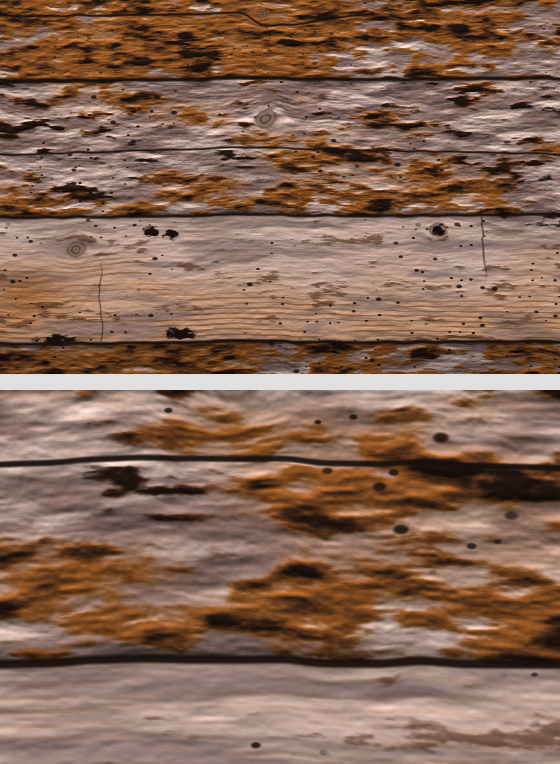
Top: the whole. Bottom: its middle third, enlarged.
A WebGL 1 fragment shader for this texture:

```glsl
precision highp float;
// Weathered timber wall: stacked horizontal boards with flaking grain, cracks, knots and wormholes.
uniform vec2 u_resolution;

#define PALE  vec3(0.73, 0.65, 0.63)
#define GREY  vec3(0.46, 0.38, 0.38)
#define TAN   vec3(0.67, 0.49, 0.36)
#define RUST  vec3(0.53, 0.31, 0.13)
#define BROWN vec3(0.31, 0.18, 0.10)
#define BLACK vec3(0.09, 0.06, 0.05)
#define GRAIN_LINES 72.0
#define RELIEF 3.2
#define HOLE_DENSITY 0.2
#define WOBBLE 0.009

float hash(vec2 p) {
  return fract(sin(dot(p, vec2(127.1, 311.7))) * 43758.5453);
}

float noise(vec2 p) {
  vec2 i = floor(p), f = fract(p);
  f = f * f * (3.0 - 2.0 * f);
  return mix(mix(hash(i), hash(i + vec2(1, 0)), f.x),
             mix(hash(i + vec2(0, 1)), hash(i + vec2(1, 1)), f.x), f.y);
}

float fbm(vec2 p) {
  float sum = 0.0, amp = 0.53;
  for (int i = 0; i < 4; i++) {
    sum += amp * noise(p);
    p = p * 2.03 + 17.3;
    amp *= 0.5;
  }
  return sum;
}

// Height of the flaking surface, stretched along the boards
float surface(vec2 p) {
  return 0.55 * fbm(p * vec2(8.0, 42.0)) + 0.45 * fbm(p * vec2(26.0, 68.0) + 40.0);
}

// Knot centre (xy) and radius (z)
vec3 knotAt(int i) {
  if (i == 0) return vec3(0.712, 0.318, 0.032);
  if (i == 1) return vec3(1.172, 0.617, 0.025);
  if (i == 2) return vec3(0.205, 0.667, 0.027);
  return vec3(0.700, 0.036, 0.015);
}

// Soft horizontal gap of half width w at signed distance d
float gap(float d, float w) {
  float aa = 0.7 / u_resolution.y;
  return 1.0 - smoothstep(w * 0.5 - aa, w + aa, abs(d));
}

// Ragged dark spot with centre c and radii r
float stain(vec2 p, vec2 c, vec2 r) {
  float d = length((p - c) / r) + 1.6 * (fbm(p * vec2(60.0, 90.0)) - 0.5);
  return 1.0 - smoothstep(0.6, 1.1, d);
}

// Scattered wormholes in two sizes
float wormholes(vec2 p) {
  float holes = 0.0;
  for (int i = 0; i < 2; i++) {
    float k = float(i);
    vec2 q = p / (vec2(0.032, 0.023) * (1.0 + 0.7 * k)) + 31.0 * k;
    vec2 id = floor(q);
    vec2 centre = 0.25 + 0.5 * vec2(hash(id + 3.1), hash(id + 7.7));
    float r = mix(0.06, 0.14, hash(id + 5.3));
    float d = length((fract(q) - centre) * vec2(0.9, 1.0));
    holes = max(holes, step(hash(id), HOLE_DENSITY) * (1.0 - smoothstep(r * 0.6, r + 0.05, d)));
  }
  return holes;
}

void main() {
  // Canvas heights, measured downwards from the top
  vec2 p = vec2(gl_FragCoord.x, u_resolution.y - gl_FragCoord.y) / u_resolution.y;
  float y = p.y + WOBBLE * (noise(vec2(p.x * 3.0, 2.0)) - 0.5)
          + 0.4 * WOBBLE * (noise(vec2(p.x * 24.0, 5.0)) - 0.5);

  // Board masks, top to bottom
  float second = smoothstep(0.211, 0.215, y);
  float third = smoothstep(0.576, 0.580, y);
  float last = smoothstep(0.914, 0.918, y);
  float smoothBoard = third * (1.0 - last);

  // Grain bends around the knots
  vec2 g = vec2(p.x, y + 0.02 * (fbm(p * vec2(2.5, 5.0)) - 0.5));
  for (int i = 0; i < 4; i++) {
    vec3 k = knotAt(i);
    vec2 d = p - k.xy;
    g.y -= 0.7 * d.y * exp(-dot(d, d) / (3.0 * k.z * k.z));
  }
  float h = surface(g);
  float slope = h - surface(g + vec2(0.0015, 0.004));
  float patches = fbm(p * vec2(4.0, 10.0) + 9.0) - 0.5;

  // Flaking boards: rusty hollows below a greyed skin
  vec3 rough = mix(BROWN, RUST, smoothstep(0.36, 0.50, h));
  rough = mix(rough, TAN, 0.5 * smoothstep(0.52, 0.66, h));
  float greyness = mix(-0.14 + 0.12 * smoothstep(0.9, 1.3, p.x), 0.09, second);
  greyness -= 0.13 * smoothstep(0.49, 0.56, y) * second * (1.0 - third);
  greyness = mix(greyness, -0.02, last);
  float skin = smoothstep(-0.05, 0.06, h - 0.5 + greyness + 0.55 * patches);
  vec3 skinColor = mix(GREY, PALE, smoothstep(0.38, 0.68, fbm(g * vec2(11.0, 60.0) + 70.0)));
  skinColor = mix(skinColor, TAN, 0.45 * smoothstep(0.0, 0.2, -patches));
  rough = mix(rough, skinColor, 0.88 * skin);
  rough = mix(rough, BLACK, 0.85 * (1.0 - smoothstep(0.31, 0.40, h)));
  rough *= mix(1.0, 0.78, last);

  // Planed board: pale above, tan below, with fine growth lines
  float low = smoothstep(0.64, 0.86, y + 0.25 * patches);
  vec3 plain = mix(PALE, TAN * 1.06, 0.2 + 0.55 * low);
  plain = mix(plain, GREY, 0.6 * smoothstep(0.50, 0.70, fbm(g * vec2(5.0, 38.0) + 3.0)));
  float wave = sin(6.2832 * GRAIN_LINES * g.y + 5.0 * fbm(g * vec2(3.0, 9.0)));
  float lines = smoothstep(0.1, 1.0, wave) * smoothstep(0.25, 0.6, noise(g * vec2(9.0, 60.0)));
  plain = mix(plain, RUST * 0.85, lines * (0.15 + 0.45 * low));
  float rusty = exp(-dot((p - vec2(0.07, 0.80)) / vec2(0.10, 0.07), (p - vec2(0.07, 0.80)) / vec2(0.10, 0.07)));
  plain = mix(plain, RUST, 0.65 * rusty);
  plain = mix(plain, BROWN, 0.6 * (1.0 - smoothstep(0.30, 0.40, h)));
  float torn = smoothstep(1.30, 1.48, p.x + 0.5 * patches) * (1.0 - smoothstep(0.61, 0.67, y));
  vec3 color = mix(rough, plain, smoothBoard * (1.0 - torn));
  color *= clamp(1.0 + RELIEF * slope * mix(1.0, 0.45, smoothBoard), 0.45, 1.5);

  // Knots with growth rings
  for (int i = 0; i < 4; i++) {
    vec3 k = knotAt(i);
    float d = length((p - k.xy) * vec2(0.85, 1.0)) / k.z + 0.5 * (fbm(p * 40.0) - 0.5);
    vec3 ring = mix(BROWN, GREY, 0.5 + 0.5 * sin(d * 15.0));
    color = mix(color, ring, 0.75 * (1.0 - smoothstep(0.55, 1.0, d)));
  }

  // Wormholes, black stains and cracks across the grain
  float marks = 0.85 * wormholes(p) * mix(0.6, 1.0, second) * smoothstep(0.35, 0.55, noise(p * 7.0));
  marks = max(marks, stain(p, vec2(0.40, 0.622), vec2(0.022, 0.016)));
  marks = max(marks, stain(p, vec2(0.46, 0.629), vec2(0.022, 0.014)));
  marks = max(marks, stain(p, vec2(1.17, 0.617), vec2(0.019, 0.017)));
  marks = max(marks, stain(p, vec2(0.48, 0.893), vec2(0.035, 0.016)));
  marks = max(marks, stain(p, vec2(0.15, 0.908), vec2(0.050, 0.014)));
  float sway = 0.02 * (fbm(vec2(p.y * 18.0, 4.0)) - 0.5);
  float across = gap(p.x - 1.285 - 0.1 * (p.y - 0.6) + sway, 0.003) * (1.0 - smoothstep(0.68, 0.78, y));
  across = max(across, gap(p.x - 0.27 + sway, 0.002) * smoothstep(0.68, 0.76, y));
  marks = max(marks, 0.6 * across * smoothBoard);

  // Seams between boards and long cracks within them
  float dip = 0.034 * smoothstep(0.64, 0.71, p.x) * (1.0 - smoothstep(0.71, 1.0, p.x));
  float topCrack = gap(y - 0.039 - dip, 0.0035) * (1.0 - smoothstep(0.95, 1.05, p.x));
  float midCrack = gap(y - 0.411 + 0.012 * sin(p.x * 2.4), 0.0035);
  float seams = max(gap(y - 0.213, 0.006), max(gap(y - 0.578, 0.005), gap(y - 0.916, 0.005)));
  float edge = min(abs(y - 0.213), min(abs(y - 0.574), abs(y - 0.918)));
  color *= 1.0 - 0.45 * exp(-edge / 0.008);
  color = mix(color, BLACK, max(marks, 0.93 * max(seams, max(topCrack, midCrack))));
  gl_FragColor = vec4(color, 1.0);
}
```
